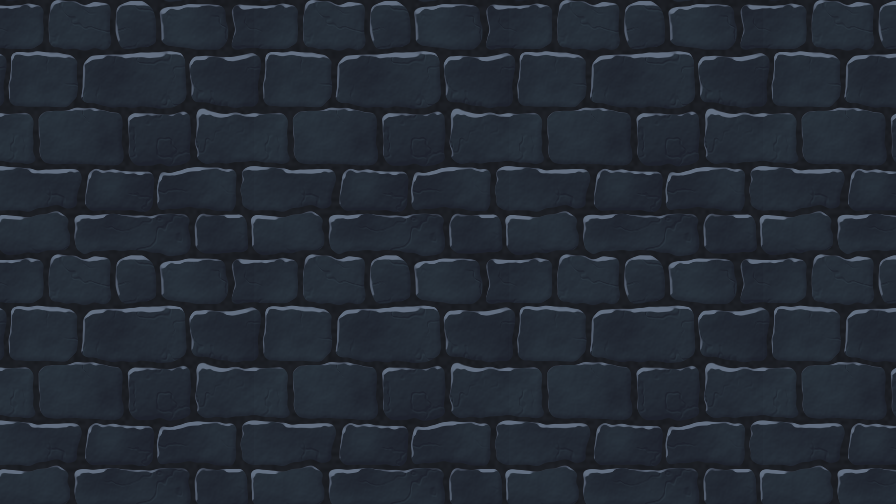
Write a WebGL 1 fragment shader that draws this texture.

```glsl
precision highp float;
uniform vec2 u_resolution;

// Layout: the canvas is VIEW units high, the wall repeats every TILE units
const float VIEW = 432.0;
const float TILE = 218.0;
const vec4 ROW_ENDS = vec4(43.0, 91.0, 142.0, 180.0);
// Vertical joints per row; rows of three bricks end on their first joint again
const vec4 JOINTS_A = vec4(38.5, 98.5, 134.0, 196.0);
const vec4 JOINTS_B = vec4(6.0, 68.0, 162.0, 224.0);
const vec4 JOINTS_C = vec4(32.0, 106.0, 166.0, 250.0);
const vec4 JOINTS_D = vec4(70.5, 133.0, 207.0, 288.5);
const vec4 JOINTS_E = vec4(61.5, 165.5, 215.0, 279.5);

const float HALF_GAP = 1.6;
const float GAP_VARIATION = 1.3;
const float CORNER = 8.0;
const float WOBBLE = 5.5;
const float RIM_WIDTH = 3.6;
const float RELIEF = 2.6;
const vec2 TO_LIGHT = vec2(-0.5, -0.87);

const vec3 MORTAR = vec3(0.10, 0.11, 0.13);
const vec3 STONE_DARK = vec3(0.12, 0.14, 0.18);
const vec3 STONE = vec3(0.14, 0.17, 0.21);
const vec3 STONE_LIGHT = vec3(0.16, 0.20, 0.24);
const vec3 RIM_SOFT = vec3(0.25, 0.28, 0.34);
const vec3 RIM_BRIGHT = vec3(0.38, 0.43, 0.50);

float hash(vec2 p) {
  vec3 q = fract(p.xyx * vec3(0.1031, 0.1030, 0.0973));
  q += dot(q, q.yzx + 33.33);
  return fract((q.x + q.y) * q.z);
}

// Value noise with a whole number of cells per tile, so it wraps
float noise(vec2 p, float cells, float seed) {
  vec2 q = p / TILE * cells;
  vec2 i = floor(q), f = fract(q);
  f = f * f * (3.0 - 2.0 * f);
  vec2 a = mod(i, cells) + seed, b = mod(i + 1.0, cells) + seed;
  return mix(mix(hash(a), hash(vec2(b.x, a.y)), f.x),
             mix(hash(vec2(a.x, b.y)), hash(b), f.x), f.y);
}

// Stone height: grain with thin, broken cracks
float surface(vec2 p) {
  float sum = 0.0, amp = 0.5, cells = 16.0;
  for (int k = 0; k < 4; k++) {
    sum += amp * noise(p, cells, 11.0 + cells);
    amp *= 0.55;
    cells *= 2.0;
  }
  float line = abs(noise(p, 14.0, 53.0) + 0.2 * noise(p, 48.0, 71.0) - 0.6);
  float crack = 1.0 - smoothstep(0.0, 0.06, line);
  return sum - 0.35 * crack * smoothstep(0.45, 0.7, noise(p, 9.0, 37.0));
}

// Bounds (left, top, right, bottom) of the brick cell around p
vec4 findBrick(inout vec2 p) {
  p = mod(p, TILE);
  vec4 j = JOINTS_A;
  vec2 rows = vec2(0.0, ROW_ENDS.x);
  if (p.y > ROW_ENDS.x) { j = JOINTS_B; rows = ROW_ENDS.xy; }
  if (p.y > ROW_ENDS.y) { j = JOINTS_C; rows = ROW_ENDS.yz; }
  if (p.y > ROW_ENDS.z) { j = JOINTS_D; rows = ROW_ENDS.zw; }
  if (p.y > ROW_ENDS.w) { j = JOINTS_E; rows = vec2(ROW_ENDS.w, TILE); }
  if (p.x < j.x) p.x += TILE;
  vec2 cols = j.xy;
  if (p.x > j.y) cols = j.yz;
  if (p.x > j.z) cols = j.zw;
  if (p.x > j.w) cols = vec2(j.w, j.x + TILE);
  return vec4(cols.x, rows.x, cols.y, rows.y);
}

float brickDistance(vec2 p, vec4 box) {
  vec2 q = abs(p - 0.5 * (box.xy + box.zw)) - 0.5 * (box.zw - box.xy) + CORNER;
  return length(max(q, 0.0)) + min(max(q.x, q.y), 0.0) - CORNER;
}

void main() {
  float px = VIEW / u_resolution.y;
  vec2 wall = vec2(gl_FragCoord.x * px, VIEW - gl_FragCoord.y * px - 1.0);

  // Uneven joints
  vec2 p = wall;
  p += WOBBLE * (vec2(noise(wall, 9.0, 3.0), noise(wall, 9.0, 19.0)) - 0.5);
  p += 0.45 * WOBBLE * (vec2(noise(wall, 27.0, 5.0), noise(wall, 27.0, 23.0)) - 0.5);
  vec4 box = findBrick(p);
  vec2 id = box.xy;
  box.xy += HALF_GAP + GAP_VARIATION * vec2(hash(id + 1.0), hash(id + 2.0));
  box.zw -= HALF_GAP + GAP_VARIATION * vec2(hash(id + 3.0), hash(id + 4.0));

  float d = brickDistance(p, box);
  float facing = brickDistance(p + TO_LIGHT, box) - d;
  float inside = 1.0 - smoothstep(-0.6 * px, 0.6 * px, d);

  // Stone face: grain, brick tone, and a faint step at the tile seam
  float height = surface(wall);
  float relief = height - surface(wall + 1.6 * TO_LIGHT);
  float tone = RELIEF * relief + 1.6 * (noise(wall, 7.0, 41.0) - 0.5);
  tone += 0.5 * (hash(id + 7.0) - 0.5) + 0.6 * (height - 0.5);
  tone += 0.3 * exp(-mod(wall.x, TILE) / 30.0);
  tone -= smoothstep(-5.0, 0.0, d) * smoothstep(0.1, -0.7, facing);
  vec3 stone = mix(STONE, STONE_LIGHT, clamp(tone, 0.0, 1.3));
  stone = mix(stone, STONE_DARK, clamp(-tone, 0.0, 1.3));

  // Worn rim along the top and left edges
  float wear = 0.65 * noise(wall, 13.0, 61.0) + 0.35 * noise(wall, 40.0, 67.0);
  float lit = smoothstep(0.1, 0.9, facing);
  float width = RIM_WIDTH * lit * smoothstep(0.2, 0.8, wear);
  float rim = 1.0 - smoothstep(width - 0.7 * px, width + 0.7 * px, -d);
  rim *= smoothstep(0.15, 0.5, facing);
  vec3 rimColor = mix(RIM_SOFT, RIM_BRIGHT, smoothstep(0.35, 0.65, wear) * lit);
  stone = mix(stone, rimColor, rim);

  // Mortar
  vec3 mortar = MORTAR * (0.9 + 0.25 * noise(wall, 64.0, 83.0));
  gl_FragColor = vec4(mix(mortar, stone, inside), 1.0);
}
```
